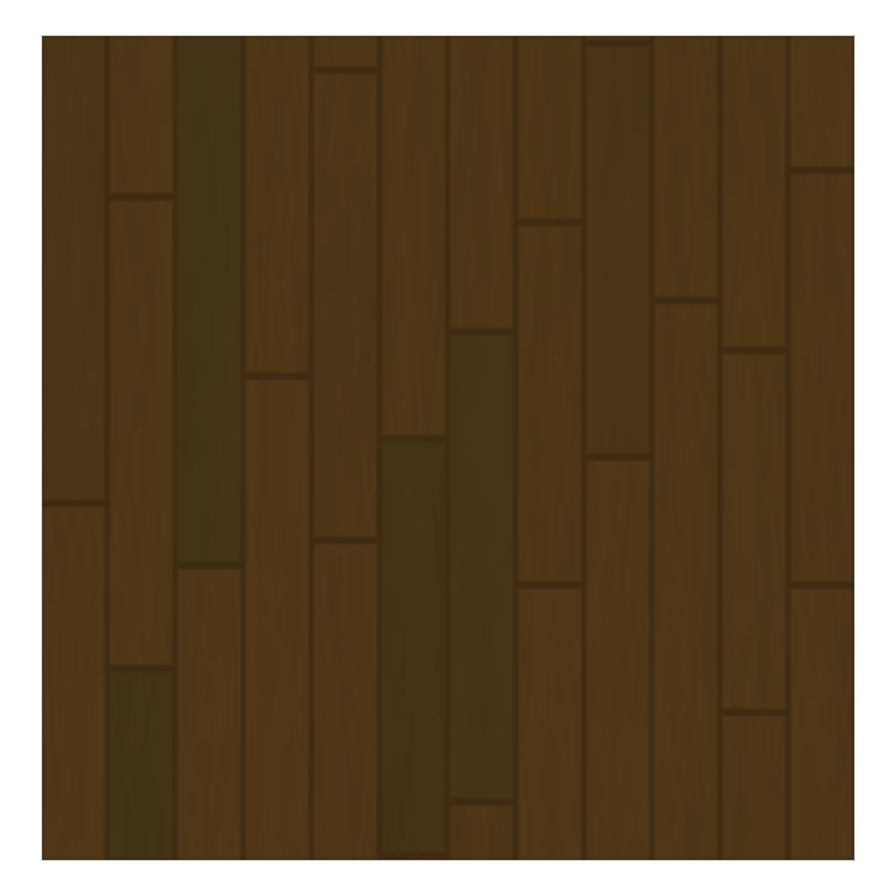
Reproduce this texture procedurally as a Shadertoy shader.

```glsl
// A dark wooden floor of twelve upright plank columns on a white ground.
// Each column has its own end-joint height, plank length and stain; stretched
// value noise gives the grain, and soft distance bands give seams and joints.

#define COLUMNS 12
#define PANEL_MIN vec2(0.0468, 0.0400)
#define PANEL_MAX vec2(0.9535, 0.9600)
#define SEAM_START 0.0435
#define PLANK_WIDTH 0.0760
#define SEAM_HALF 0.0050
#define JOINT_HALF 0.0062
#define GRAIN_STRENGTH 0.09
#define WOOD vec3(0.306, 0.211, 0.088)
#define STAINED vec3(0.262, 0.200, 0.084)
#define GROOVE vec3(0.243, 0.168, 0.072)
#define GROUND vec3(1.0)

// Per column: joint height, plank length, stain (positive above, negative below)
const vec3 LAYOUT[COLUMNS] = vec3[COLUMNS](
    vec3(0.438, 0.600, 0.30), vec3(0.254, 0.526, -0.95),
    vec3(0.369, 0.600, 1.00), vec3(0.580, 0.600, 0.00),
    vec3(0.397, 0.525, 0.00), vec3(0.510, 0.465, -0.85),
    vec3(0.105, 0.525, 0.70), vec3(0.347, 0.405, 0.00),
    vec3(0.490, 0.462, 0.35), vec3(0.665, 0.650, 0.00),
    vec3(0.205, 0.404, 0.10), vec3(0.347, 0.463, 0.00));

float hash(vec2 p) {
    vec3 q = fract(vec3(p.xyx) * 0.1031);
    q += dot(q, q.yzx + 33.33);
    return fract((q.x + q.y) * q.z);
}

float noise(vec2 p) {
    vec2 cell = floor(p), f = fract(p);
    f = f * f * (3.0 - 2.0 * f);
    float low = mix(hash(cell), hash(cell + vec2(1.0, 0.0)), f.x);
    float high = mix(hash(cell + vec2(0.0, 1.0)), hash(cell + 1.0), f.x);
    return mix(low, high, f.y);
}

// Long fibres, bent slightly and shifted by the seed of each plank
float grain(vec2 p, float seed) {
    p += seed * vec2(3.0, 7.0);
    p.x += 0.012 * noise(p * vec2(22.0, 12.0));
    float broad = noise(p * vec2(60.0, 4.0));
    float fine = noise(p * vec2(180.0, 22.0));
    return 0.55 * broad + 0.45 * fine - 0.5;
}

// Soft dark band around a line
float band(float dist, float halfWidth) {
    return 1.0 - smoothstep(0.3 * halfWidth, halfWidth, dist);
}

void mainImage(out vec4 fragColor, in vec2 fragCoord) {
    vec2 uv = fragCoord / iResolution.xy;
    float pixel = 1.0 / min(iResolution.x, iResolution.y);

    // Column and plank under this point
    float across = (uv.x - SEAM_START) / PLANK_WIDTH;
    int column = clamp(int(floor(across)), 0, COLUMNS - 1);
    vec3 layout_ = LAYOUT[column];
    float along = (uv.y - layout_.x) / layout_.y;
    float plank = floor(along);
    float seed = hash(vec2(float(column) + 1.0, plank + 9.0));

    // Stain and grain
    float stainedPlank = layout_.z < 0.0 ? -1.0 : 0.0;
    float stain = abs(layout_.z) * (plank == stainedPlank ? 1.0 : 0.0);
    vec3 color = mix(WOOD, STAINED, stain) * (0.985 + 0.03 * seed);
    color *= 1.0 + GRAIN_STRENGTH * grain(uv, seed);

    // Seams between columns and joints between plank ends
    float seamDist = abs(across - round(across)) * PLANK_WIDTH;
    float jointDist = abs(along - round(along)) * layout_.y;
    float groove = max(0.85 * band(seamDist, SEAM_HALF), band(jointDist, JOINT_HALF));
    color = mix(color, GROOVE, groove);

    // Panel with a thin shaded rim
    vec2 inset = min(uv - PANEL_MIN, PANEL_MAX - uv);
    float edge = min(inset.x, inset.y);
    color *= 1.0 - 0.18 * band(max(edge, 0.0), 0.004);
    color = mix(GROUND, color, smoothstep(-pixel, pixel, edge));
    fragColor = vec4(color, 1.0);
}
```
